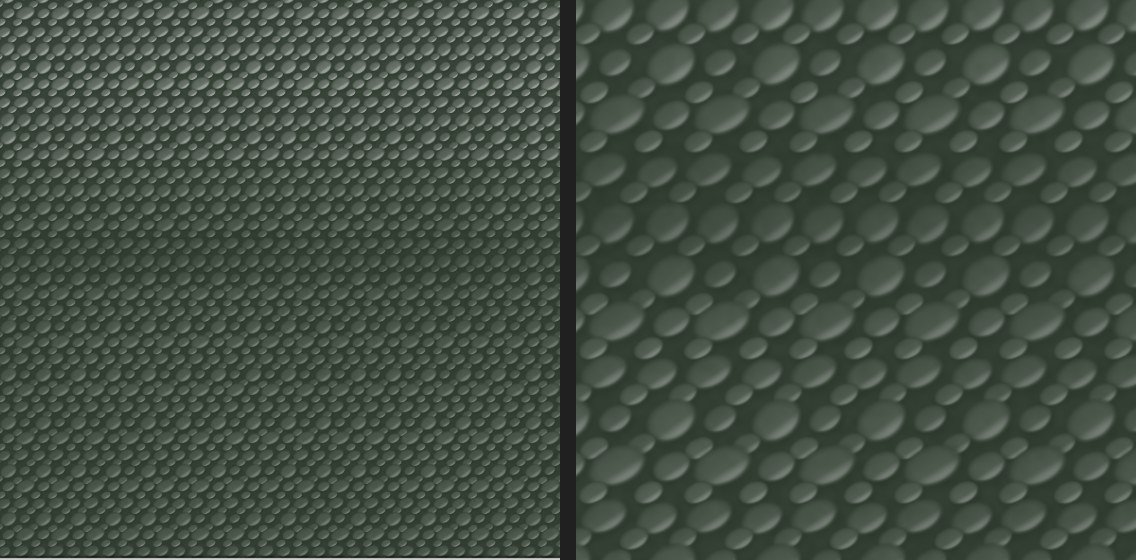
Left, the full canvas; right, a detail of the centre.
A three.js fragment shader for this texture:

```glsl
varying vec2 vUv;

float hash(vec2 p) {
  return fract(sin(dot(p, vec2(127.1, 311.7))) * 43758.5453);
}

float noise(vec2 p) {
  vec2 i = floor(p), f = fract(p);
  f = f * f * (3.0 - 2.0 * f);
  return mix(mix(hash(i), hash(i + vec2(1.0, 0.0)), f.x),
             mix(hash(i + vec2(0.0, 1.0)), hash(i + 1.0), f.x), f.y);
}

// Height of a row counted from the top: wider pitch first, tighter below
float rowHeight(float n) {
  return 0.504 * min(n, 17.0) + 0.458 * max(n - 17.0, 0.0) - 0.604;
}

// Four row kinds alternate above, three below
float rowKind(float n) {
  return n < 17.0 ? mod(n, 4.0) : 1.0 + mod(n - 17.0, 3.0);
}

vec2 scaleRadius(float kind, float slot) {
  if (slot > 1.5) return vec2(0.14, 0.105);
  if (kind < 0.5) return vec2(0.215, 0.195);
  if (kind < 1.5) return slot < 0.5 ? vec2(0.16, 0.13) : vec2(0.235, 0.2);
  if (kind < 2.5) return slot < 0.5 ? vec2(0.275, 0.19) : vec2(0.18, 0.14);
  return slot < 0.5 ? vec2(0.225, 0.16) : vec2(0.2, 0.15);
}

// Lay one domed scale and its soft shadow over the tone so far
float layScale(float tone, vec2 offset, vec2 radius, float variation) {
  offset.y += 0.22 * offset.x;
  vec2 q = offset / radius;
  float shadow = 1.0 - smoothstep(0.7, 1.4, length(q - vec2(0.12, 0.3)));
  tone = mix(tone, 0.03, 0.65 * shadow);

  float d = length(q);
  float slope = dot(q, vec2(0.5, 0.86));
  float rim = smoothstep(0.2, 0.75, slope) * (1.0 - smoothstep(0.75, 1.0, d));
  float body = 0.4 + 0.1 * variation + 0.1 * slope + 0.38 * rim;
  body -= 0.12 * smoothstep(0.6, 1.0, d);
  return mix(tone, body, 1.0 - smoothstep(0.84, 1.1, d));
}

void main() {
  // Sixteen repeats across, y running down
  vec2 p = vec2(vUv.x, 1.0 - vUv.y) * 16.0;
  float s = p.y + 0.604;
  float row = floor(min(s / 0.504, 17.0) + max(s - 8.568, 0.0) / 0.458);

  // Two main scales and two small fillers per repeat in every row
  float tone = 0.1;
  for (int i = -1; i <= 1; i++) {
    float n = row + float(i);
    float kind = rowKind(n);
    for (int k = 0; k < 4; k++) {
      float slot = float(k);
      float filler = step(1.5, slot);
      vec2 jitter = vec2(hash(vec2(kind, slot)), hash(vec2(slot + 7.0, kind))) - 0.5;
      vec2 center = vec2(0.73 - 0.5 * mod(slot, 2.0) + 0.25 * filler,
                         rowHeight(n) + 0.24 * filler);
      center.x -= 0.1 * step(2.5, kind);
      center += jitter * vec2(0.1, 0.07);
      vec2 offset = p - center;
      offset.x = mod(offset.x + 0.5, 1.0) - 0.5;
      tone = layScale(tone, offset, scaleRadius(kind, slot), jitter.x);
    }
  }

  // Bright upper band, dim middle, broad mottling and fine grain
  float top = 1.0 - vUv.y;
  float light = mix(1.42, 0.84, smoothstep(0.12, 0.46, top));
  light -= 0.1 * exp(-pow((top - 0.47) / 0.05, 2.0));
  light -= 0.12 * (1.0 - smoothstep(0.0, 0.06, top));
  light += 0.1 * (noise(vUv * vec2(5.0, 9.0)) - 0.5);
  tone = tone * light + 0.04 * (noise(vUv * 190.0) - 0.5);

  vec3 color = mix(vec3(0.16, 0.21, 0.16), vec3(0.58, 0.61, 0.58), clamp(tone, 0.0, 1.0));

  // Dark seam and pale strip at the lower edge
  color *= mix(0.5, 1.0, smoothstep(0.005, 0.01, vUv.y));
  color = mix(vec3(0.8, 0.82, 0.8), color, smoothstep(0.002, 0.005, vUv.y));
  gl_FragColor = vec4(color, 1.0);
}
```
